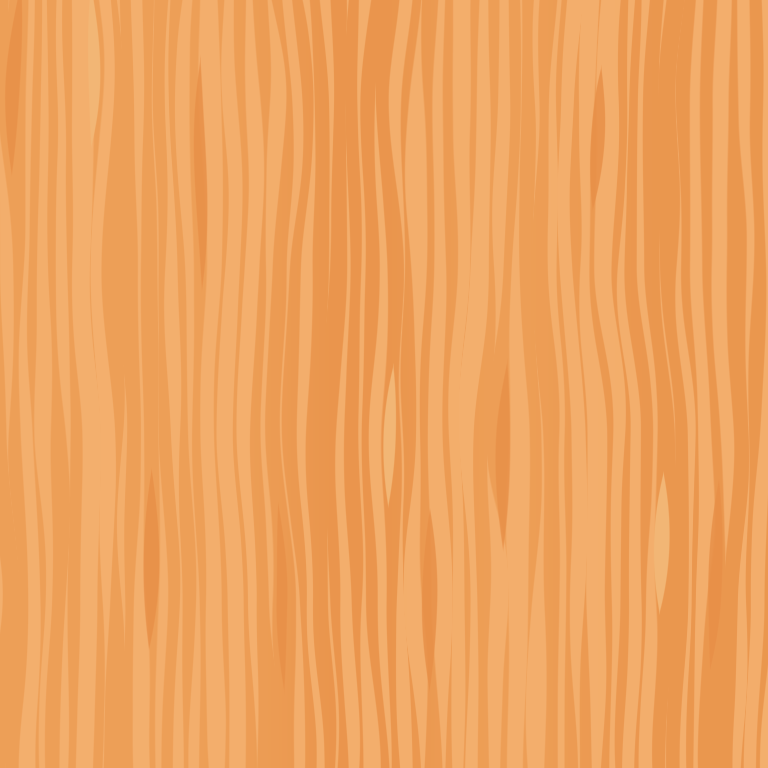
A three.js fragment shader for this texture:

```glsl
// Flat cartoon wood: wavering, tapering light grain on orange with slim lens-shaped knots.
varying vec2 vUv;

const vec3 LIGHT_GRAIN = vec3(0.955, 0.686, 0.428);
const vec3 AMBER_WOOD  = vec3(0.932, 0.628, 0.345);
const vec3 DEEP_WOOD   = vec3(0.917, 0.585, 0.301);
const vec3 DARK_KNOT   = vec3(0.908, 0.562, 0.280);
const vec3 PALE_KNOT   = vec3(0.950, 0.715, 0.458);

const float STRIPES = 41.0;       // grain lines across the canvas
const float EDGE = 0.0011;        // edge softness, in canvas widths
const float SWAY = 0.026;         // shared sideways drift of the grain
const vec2  SWAY_FREQ = vec2(8.0, 4.6);
const float MIN_HALF = 0.13;      // stripe half-widths, in stripe cells
const float MAX_HALF = 0.36;
const float TAPER = 0.56;         // change of width along a stripe
const float TAPER_FREQ = 3.6;
const float WANDER = 0.34;        // private drift of each stripe
const float WANDER_FREQ = 6.5;
const int   KNOTS = 11;
const float KNOT_SPREAD = 0.5;    // how far a knot pushes the grain aside

float hash(vec2 p) {
  vec3 q = fract(p.xyx * 0.1031);
  q += dot(q, q.yzx + 33.33);
  return fract((q.x + q.y) * q.z);
}

float noise(vec2 p) {
  vec2 cell = floor(p);
  vec2 f = fract(p);
  f = f * f * (3.0 - 2.0 * f);
  float low = mix(hash(cell), hash(cell + vec2(1.0, 0.0)), f.x);
  float high = mix(hash(cell + vec2(0.0, 1.0)), hash(cell + vec2(1.0)), f.x);
  return mix(low, high, f.y);
}

// Coverage of a shape whose signed depth is given in stripe cells.
float cover(float depth) {
  float soft = EDGE * STRIPES;
  return smoothstep(-soft, soft, depth);
}

// One grain line; it ends in a point where its width falls to zero.
float stripe(float id, float s, float y) {
  float seed = hash(vec2(id, 71.0)) * 40.0;
  float row = id * 3.0 + 200.0;
  float swell = noise(vec2(row, y * TAPER_FREQ + seed)) - 0.5;
  float drift = noise(vec2(row + 150.0, y * WANDER_FREQ + seed)) - 0.5;
  float halfWidth = mix(MIN_HALF, MAX_HALF, hash(vec2(id, 13.0))) + TAPER * swell;
  float shift = 0.2 * (hash(vec2(id, 37.0)) - 0.5) + WANDER * drift;
  return cover(halfWidth - abs(s - id - 0.5 - shift));
}

void main() {
  float x = vUv.x;
  float y = vUv.y;

  // Stripe coordinate with the shared sway
  float sway = noise(vUv * SWAY_FREQ + 20.0) - 0.5;
  float s = (x + SWAY * sway) * STRIPES;

  // Knots sit in the gaps and part the grain around them
  float grainS = s;
  float darkKnot = 0.0;
  float paleKnot = 0.0;
  for (int k = 0; k < KNOTS; k++) {
    float id = float(k);
    float place = (id + 0.15 + 0.7 * hash(vec2(id, 5.0))) / float(KNOTS);
    float across = s - floor(place * STRIPES);
    float tall = mix(0.08, 0.15, hash(vec2(id, 9.0)));
    float along = (y - hash(vec2(id, 23.0))) / tall;
    float lens = mix(0.26, 0.42, hash(vec2(id, 17.0))) * (1.0 - along * along);
    float lean = 0.12 * along;
    grainS -= KNOT_SPREAD * across * exp(-0.7 * across * across - 0.6 * along * along);
    float shape = cover(lens - abs(across - lean));
    if (mod(id, 4.0) == 1.0) paleKnot = max(paleKnot, shape);
    else darkKnot = max(darkKnot, shape);
  }

  // Light grain, with neighbours so that stripes may merge
  float grain = 0.0;
  float cell = floor(grainS);
  for (int n = -1; n <= 1; n++) {
    float id = cell + float(n);
    float strength = mix(0.92, 1.0, hash(vec2(id, 51.0)));
    grain = max(grain, strength * stripe(id, grainS, y));
  }

  // Background tone: deep in the middle and to the right
  float middle = exp(-pow(abs(x - 0.47) / 0.11, 2.0));
  float right = smoothstep(0.64, 0.86, x);
  float tone = clamp(0.1 + middle + 0.75 * right, 0.0, 1.0);

  vec3 color = mix(AMBER_WOOD, DEEP_WOOD, tone);
  color = mix(color, LIGHT_GRAIN, grain);
  color = mix(color, DARK_KNOT, darkKnot * 0.85);
  color = mix(color, PALE_KNOT, paleKnot);
  gl_FragColor = vec4(color, 1.0);
}
```
